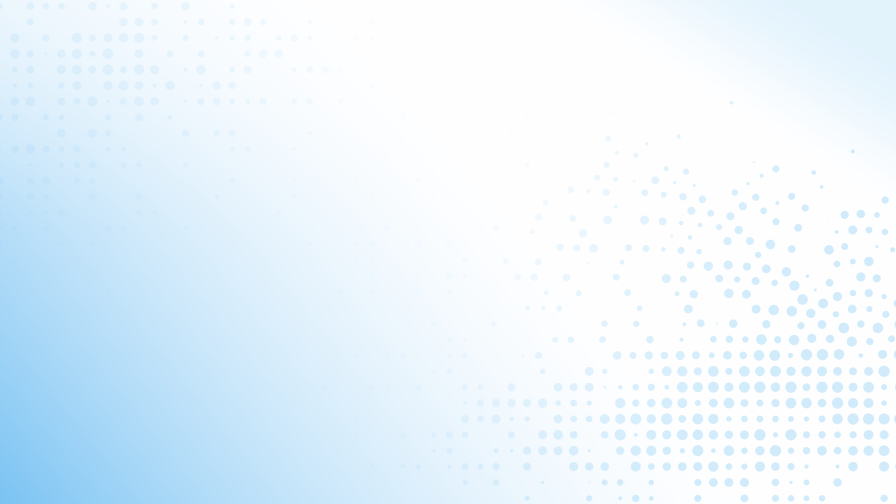
This background is drawn by a Shadertoy shader. Its source:

```glsl
const vec3 PAPER = vec3(0.998, 0.998, 1.0);
const vec3 SKY_DEFICIT = vec3(0.52, 0.235, 0.048);   // subtracted from paper at full strength
const vec3 CORNER_COLOR = vec3(0.89, 0.953, 0.99);
const vec3 DOT_TINT = vec3(0.82, 0.925, 0.985);
const vec2 SKY_AXIS = vec2(0.777, 0.63);
const float SKY_END = 1.2;
const float SKY_CURVE = 1.7;
const vec2 CORNER_AXIS = vec2(0.52, 0.855);
const vec2 CORNER_RANGE = vec2(1.40, 1.68);
const vec2 CELL = vec2(0.0308, 0.0315);
const vec2 RING_CENTER = vec2(1.708, 0.279);
const float RING_PITCH = 0.0312;
const float RING_LIMIT = 24.0 * RING_PITCH;
const float DOT_RADIUS = 0.0112;
const float PI = 3.14159265;

float hash(vec2 cell) {
    vec3 q = fract(vec3(cell.xyx) * 0.1031);
    q += dot(q, q.yzx + 33.33);
    return fract((q.x + q.y) * q.z);
}

float blob(vec2 p, vec2 center, vec2 size) {
    vec2 q = (p - center) / size;
    return exp(-dot(q, q));
}

// How crowded the dots are around a point
float dotDensity(vec2 p) {
    float lowerBand = 0.75 * blob(p, vec2(1.42, 0.16), vec2(0.56, 0.14));
    float rightSwirl = 0.6 * blob(p, vec2(1.66, 0.36), vec2(0.32, 0.28));
    float middle = 0.38 * blob(p, vec2(1.22, 0.55), vec2(0.30, 0.16));
    float upperLeft = 0.6 * blob(p, vec2(0.23, 0.89), vec2(0.42, 0.15));
    float left = 0.35 * blob(p, vec2(0.05, 0.65), vec2(0.35, 0.18));
    float center = 0.3 * blob(p, vec2(0.79, 0.47), vec2(0.16));
    return min(lowerBand + rightSwirl + middle + upperLeft + left + center, 0.8);
}

float dotOpacity(vec2 p) {
    float right = smoothstep(0.5, 1.45, dot(p, vec2(1.0, -0.4)));
    float left = 0.36 * (1.0 - smoothstep(0.35, 0.95, p.x)) * smoothstep(0.3, 0.9, p.y);
    return max(max(right, left), 0.08);
}

// Smooth disc whose size follows density and chance
float dotShape(vec2 p, vec2 center, float chance) {
    float size = clamp(1.4 * dotDensity(center) - chance, 0.0, 1.0);
    float radius = DOT_RADIUS * pow(size, 0.4);
    float pixel = 1.0 / iResolution.y;
    float disc = 1.0 - smoothstep(-0.7 * pixel, 0.7 * pixel, length(p - center) - radius);
    return disc * smoothstep(0.0, 0.05, size) * dotOpacity(center);
}

bool insideRings(vec2 p, float margin) {
    return p.y > RING_CENTER.y && length(p - RING_CENTER) < RING_LIMIT + margin;
}

float gridDots(vec2 p) {
    vec2 id = floor((p - RING_CENTER) / CELL);
    vec2 center = RING_CENTER + (id + 0.5) * CELL;
    if (insideRings(center, 0.5 * RING_PITCH)) return 0.0;
    return dotShape(p, center, hash(id + 200.0));
}

// Half rings that continue the grid columns as arcs
float ringDots(vec2 p) {
    if (!insideRings(p, 0.0)) return 0.0;
    vec2 q = p - RING_CENTER;
    float ring = floor(length(q) / RING_PITCH);
    float radius = (ring + 0.5) * RING_PITCH;
    float count = max(floor(PI * radius / RING_PITCH), 1.0);
    float slot = floor(atan(q.y, q.x) / PI * count);
    float angle = (slot + 0.5) * PI / count;
    vec2 center = RING_CENTER + radius * vec2(cos(angle), sin(angle));
    return dotShape(p, center, hash(vec2(ring, slot) + 71.0));
}

vec3 background(vec2 p) {
    // Diagonal blue wash, thinner towards the top
    float wash = pow(clamp(1.0 - dot(p, SKY_AXIS) / SKY_END, 0.0, 1.0), SKY_CURVE);
    wash *= 1.0 - 0.5 * smoothstep(0.5, 1.05, p.y);
    vec3 color = PAPER - SKY_DEFICIT * wash;

    // Pale upper right corner
    float corner = smoothstep(CORNER_RANGE.x, CORNER_RANGE.y, dot(p, CORNER_AXIS));
    return mix(color, CORNER_COLOR, corner);
}

void mainImage(out vec4 fragColor, in vec2 fragCoord) {
    vec2 p = fragCoord / iResolution.y;
    float dots = max(gridDots(p), ringDots(p));
    vec3 color = background(p) * mix(vec3(1.0), DOT_TINT, dots);
    fragColor = vec4(color, 1.0);
}
```
